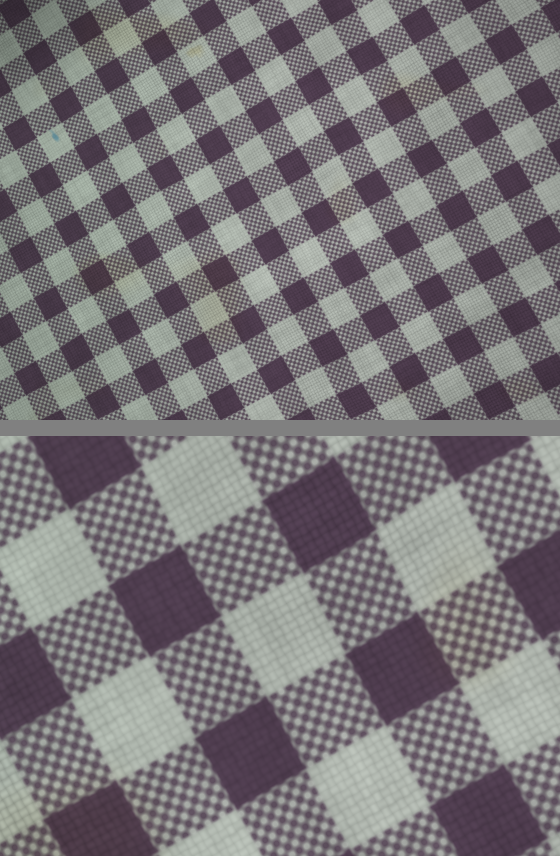
Top, the full canvas; bottom, a detail of the centre.
Give the GLSL for this texture, as a WebGL 2 fragment shader.

```glsl
#version 300 es
precision highp float;
// Woven gingham cloth, tilted and seen slightly at an angle, with soft stains.

#define PERIOD 0.1383              // check repeat, in canvas heights
#define TILT 0.5114                // rotation of the weave, radians
#define PERSPECTIVE 0.092          // growth of the checks towards the right
#define ORIGIN vec2(0.029, 0.104)  // centre of one dark check
#define DARK_WIDTH 0.475           // dark band share of a repeat
#define THREADS 20.0               // yarns per repeat
#define WEAVE_CONTRAST 0.36
#define WOBBLE 0.035               // waviness of the bands, in repeats
#define PURPLE vec3(0.305, 0.235, 0.305)
#define CREAM vec3(0.665, 0.690, 0.660)
#define VIGNETTE 0.27

uniform vec2 u_resolution;
out vec4 fragColor;

const float PI = 3.14159265;

float hash(vec2 p) {
    return fract(sin(dot(p, vec2(127.1, 311.7))) * 43758.5453);
}

float noise(vec2 p) {
    vec2 i = floor(p), f = fract(p);
    f = f * f * (3.0 - 2.0 * f);
    return mix(mix(hash(i), hash(i + vec2(1, 0)), f.x),
               mix(hash(i + vec2(0, 1)), hash(i + vec2(1, 1)), f.x), f.y);
}

// 1 inside the dark bands, which are centred on whole numbers
vec2 darkBands(vec2 g, float blur) {
    vec2 d = abs(fract(g + 0.5) - 0.5);
    return 1.0 - smoothstep(0.5 * DARK_WIDTH - blur, 0.5 * DARK_WIDTH + blur, d);
}

// Soft elliptical spot with a ragged outline
float stain(vec2 p, vec2 centre, vec2 radius) {
    float ragged = 0.7 * (noise(p * 110.0) - 0.5);
    return 1.0 - smoothstep(0.3, 1.2, length((p - centre) / radius) + ragged);
}

void main() {
    vec2 p = (gl_FragCoord.xy - 0.5 * u_resolution) / u_resolution.y;

    // Cloth coordinates: one unit per repeat along warp and weft
    vec2 q = p / (1.0 + PERSPECTIVE * p.x) - ORIGIN;
    float c = cos(TILT), s = sin(TILT);
    vec2 g = vec2(c * q.x + s * q.y, c * q.y - s * q.x) / PERIOD;
    g += WOBBLE * (vec2(noise(g * 1.3), noise(g * 1.3 + 37.0)) - 0.5);

    // Plain weave: warp and weft take turns on top
    vec2 yarn = g * THREADS;
    vec2 wave = sin(PI * yarn);
    float warpOnTop = 0.5 + WEAVE_CONTRAST * clamp(1.5 * wave.x * wave.y, -1.0, 1.0);

    // Yarn colours, with uneven thickness along each yarn
    float pixel = 1.0 / (u_resolution.y * PERIOD);
    vec2 dark = darkBands(g, max(0.014, 0.7 * pixel));
    vec2 slub = vec2(noise(vec2(yarn.x, yarn.y * 0.12)),
                     noise(vec2(yarn.y, yarn.x * 0.12) + 71.0)) - 0.5;
    vec3 warp = mix(CREAM, PURPLE, dark.x) * (1.0 + 0.12 * slub.x);
    vec3 weft = mix(CREAM, PURPLE, dark.y) * (1.0 + 0.12 * slub.y);
    vec3 color = mix(weft, warp, warpOnTop);

    // Shaded gaps between yarns, more open in some patches
    vec2 gap = 1.0 - abs(wave);
    float openness = mix(0.07, 0.20, noise(g * 0.8 + 11.0));
    color *= 1.0 - openness * mix(gap.y, gap.x, warpOnTop);

    // Wear: faded patches, a blue fleck and yellowed spots
    color *= 0.97 + 0.07 * noise(g * 2.1 + 5.0);
    vec2 turned = vec2(p.x + 0.6 * p.y, p.y);
    color = mix(color, vec3(0.34, 0.53, 0.62),
                0.75 * stain(turned, vec2(-0.430, 0.177), vec2(0.008, 0.014)));
    float yellow = stain(p, vec2(-0.201, 0.378), vec2(0.025, 0.014))
                 + 0.5 * smoothstep(0.78, 0.95, noise(p * 7.0 + 19.0));
    color *= mix(vec3(1.0), vec3(1.0, 0.96, 0.86), min(yellow, 1.0));

    // Light: greener on the left, dimmer towards the corners
    color *= mix(vec3(0.97, 1.01, 0.98), vec3(1.0), smoothstep(-0.6, 0.1, p.x));
    color *= 1.05 - VIGNETTE * dot(p, p);
    color *= 1.0 - 0.2 * smoothstep(0.35, 0.0, length(p - vec2(-0.667, 0.5)));
    color += 0.018 * (noise(p * 260.0) - 0.5);

    fragColor = vec4(color, 1.0);
}
```
